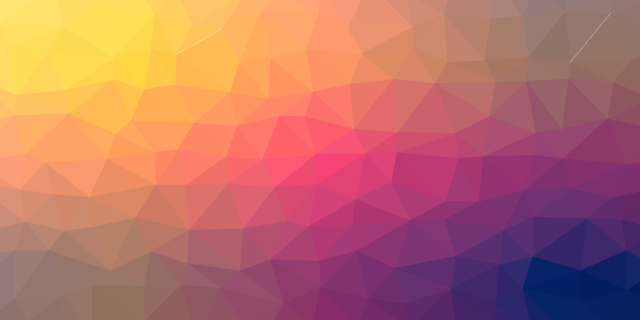
Write a Shadertoy shader that draws this background.

```glsl
// Low-poly mesh of flat triangles, shaded from yellow through pink to navy.
#define CELL vec2(0.135, 0.107)   // mean vertex spacing, in canvas heights
#define ORIGIN vec2(0.045, 0.079) // position of one lattice vertex
#define JITTER vec2(0.68, 0.62)   // vertex scatter, in cells
#define FACET_CONTRAST 0.03
#define SEAM_RATE 0.015           // share of cells with a bright hairline
#define SEAM_LIGHT 0.3
#define PALE_YELLOW vec3(1.0, 0.90, 0.47)
#define YELLOW vec3(1.0, 0.85, 0.25)
#define PINK vec3(1.0, 0.27, 0.46)
#define BLUE vec3(0.02, 0.15, 0.43)
#define NAVY vec3(0.0, 0.11, 0.36)

// Linear RGB to XYZ
const mat3 RGB_TO_XYZ = mat3(0.4124, 0.2126, 0.0193,
                             0.3576, 0.7152, 0.1192,
                             0.1805, 0.0722, 0.9505);

vec2 hash2(vec2 p) {
    vec3 q = fract(p.xyx * vec3(0.1031, 0.1030, 0.0973));
    q += dot(q, q.yzx + 33.33);
    return fract((q.xx + q.yz) * q.zy);
}

float cross2(vec2 a, vec2 b) { return a.x * b.y - a.y * b.x; }

// Cube-root XYZ gives perceptually even blends
vec3 toPerceptual(vec3 rgb) {
    return pow(RGB_TO_XYZ * pow(rgb, vec3(2.2)), vec3(1.0 / 3.0));
}

vec3 fromPerceptual(vec3 c) {
    return pow(max(inverse(RGB_TO_XYZ) * (c * c * c), 0.0), vec3(1.0 / 2.2));
}

vec3 ramp(float t) {
    vec3 c = mix(toPerceptual(PALE_YELLOW), toPerceptual(YELLOW), clamp(t / 0.2, 0.0, 1.0));
    c = mix(c, toPerceptual(PINK), clamp((t - 0.2) / 0.3, 0.0, 1.0));
    c = mix(c, toPerceptual(BLUE), clamp((t - 0.5) / 0.35, 0.0, 1.0));
    return mix(c, toPerceptual(NAVY), clamp((t - 0.85) / 0.15, 0.0, 1.0));
}

// The same ramp runs rightward and downward; the two are averaged
vec3 facetColor(vec2 center, float shade) {
    vec2 uv = center / vec2(iResolution.x / iResolution.y, 1.0);
    vec3 c = fromPerceptual(0.5 * (ramp(uv.x) + ramp(1.0 - uv.y)));
    return clamp(c + (shade - 0.5) * FACET_CONTRAST, 0.0, 1.0);
}

vec2 vertex(vec2 id) {
    return ORIGIN + CELL * (id + (hash2(id + 71.0) - 0.5) * JITTER);
}

// Signed distance to an edge, positive on its left
float edgeDistance(vec2 p, vec2 a, vec2 b) {
    return cross2(normalize(b - a), p - a);
}

float segmentDistance(vec2 p, vec2 a, vec2 b) {
    vec2 ab = b - a;
    return length(p - a - ab * clamp(dot(p - a, ab) / dot(ab, ab), 0.0, 1.0));
}

// Adds one triangle, weighted by its pixel coverage
void addFacet(inout vec4 sum, vec2 p, vec2 a, vec2 b, vec2 c, float shade) {
    float d = min(edgeDistance(p, a, b), min(edgeDistance(p, b, c), edgeDistance(p, c, a)));
    float coverage = clamp(0.5 + d * iResolution.y, 0.0, 1.0);
    if (coverage > 0.0) sum += coverage * vec4(facetColor((a + b + c) / 3.0, shade), 1.0);
}

void mainImage(out vec4 fragColor, in vec2 fragCoord) {
    vec2 p = fragCoord / iResolution.y;
    vec2 home = floor((p - ORIGIN) / CELL);
    vec4 sum = vec4(0.0);
    float seam = 0.0;

    for (int j = -1; j <= 1; j++)
    for (int i = -1; i <= 1; i++) {
        vec2 id = home + vec2(i, j);
        vec2 a = vertex(id), b = vertex(id + vec2(1, 0));
        vec2 c = vertex(id + vec2(1, 1)), d = vertex(id + vec2(0, 1));

        // Delaunay test: turn the quad when its opposite angles exceed pi
        float angleSine = cross2(b - a, d - a) * dot(d - c, b - c)
                        + dot(b - a, d - a) * cross2(d - c, b - c);
        if (angleSine < 0.0) {
            vec2 first = a;
            a = b; b = c; c = d; d = first;
        }

        vec2 shade = hash2(id + 19.0);
        addFacet(sum, p, a, b, d, shade.x);
        addFacet(sum, p, b, c, d, shade.y);

        // Rare hairline along the diagonal
        float line = clamp(1.0 - segmentDistance(p, b, d) * iResolution.y, 0.0, 1.0);
        seam = max(seam, line * step(hash2(id + 43.0).x, SEAM_RATE));
    }

    vec3 color = sum.rgb / max(sum.a, 0.0001);
    fragColor = vec4(mix(color, vec3(1.0), seam * SEAM_LIGHT), 1.0);
}
```
